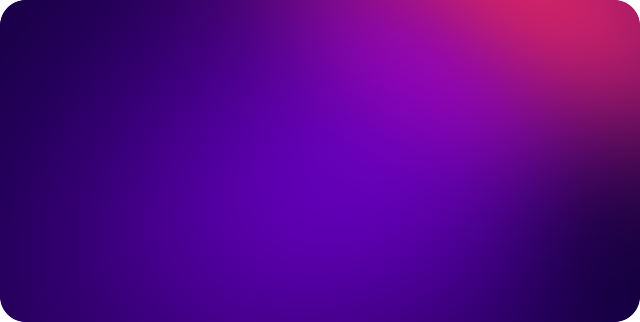
Reproduce this background procedurally as a WebGL 2 fragment shader.

```glsl
#version 300 es
precision highp float;

#define NIGHT vec3(0.07, 0.00, 0.24)
#define VIOLET vec3(0.385, 0.00, 0.725)
#define MAGENTA vec3(0.60, 0.00, 0.80)
#define PINK vec3(0.82, 0.14, 0.40)
#define PAPER vec3(1.0)
#define CORNER_RADIUS 0.08
#define SHADE_STRENGTH 0.9
#define RIDGE_STRENGTH 0.5
#define PINK_STRENGTH 0.97

uniform vec2 u_resolution;
out vec4 fragColor;

// Tilted Gaussian: falloff holds the xx, xy and yy terms of its ellipse.
float glow(vec2 p, vec2 center, vec3 falloff) {
    vec2 d = p - center;
    return exp(-dot(falloff, vec3(d.x * d.x, 2.0 * d.x * d.y, d.y * d.y)));
}

float roundedBox(vec2 p, vec2 halfSize, float radius) {
    vec2 q = abs(p) - halfSize + radius;
    return length(max(q, 0.0)) + min(max(q.x, q.y), 0.0) - radius;
}

void main() {
    // Canvas height is one unit.
    vec2 p = gl_FragCoord.xy / u_resolution.y;
    vec2 halfSize = 0.5 * u_resolution / u_resolution.y;

    // Broad violet light, shaded toward the lower right.
    float violet = glow(p, vec2(1.134, 0.51), vec3(1.2, -0.5, 1.75));
    float shade = glow(p, vec2(2.01, 0.227), vec3(8.0, 0.0, 3.1));
    vec3 color = mix(NIGHT, VIOLET, violet * (1.0 - SHADE_STRENGTH * shade));

    // Pink light at the top, bordered by a magenta ridge.
    float pink = glow(p, vec2(1.65, 1.026), vec3(2.5, 1.8, 6.2));
    float ridge = glow(p, vec2(1.30, 0.781), vec3(11.7, 6.2, 18.3));
    color = mix(color, PINK, PINK_STRENGTH * pink);
    color = mix(color, MAGENTA, RIDGE_STRENGTH * ridge);

    // Rounded panel with a smooth edge.
    float edge = roundedBox(p - halfSize, halfSize, CORNER_RADIUS);
    float pixel = 1.0 / u_resolution.y;
    color = mix(color, PAPER, smoothstep(-0.5 * pixel, 0.5 * pixel, edge));

    fragColor = vec4(color, 1.0);
}
```
